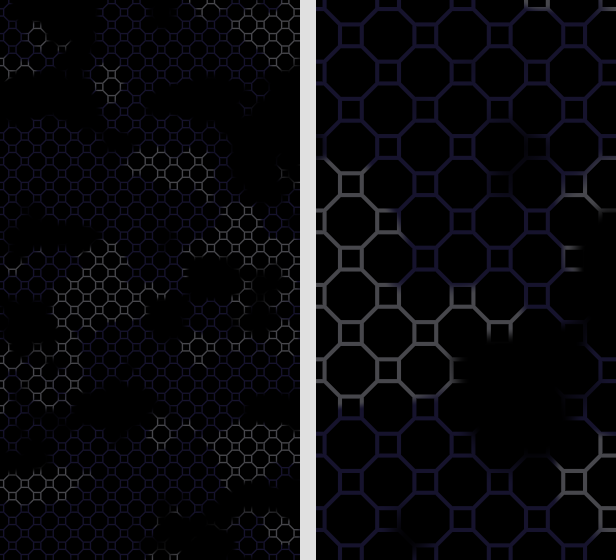
Left: the whole. Right: its middle third, enlarged.
This pattern is drawn by a Shadertoy shader. Its source:

```glsl
const float STEPS_DOWN = 45.15;      // square-to-octagon steps per canvas height
const float SQUARE_HALF = 0.2929;    // half side of a small square, in steps
const float LINE_HALF = 0.055;       // half line width, in steps
const float PATCH_SIZE = 3.6;        // extent of lit and dark patches, in steps
const float FINE_SIZE = 1.3;         // extent of the ragged patch detail
const float FINE_SHARE = 0.27;
const vec2 FADE_RANGE = vec2(0.34, 0.48);
const vec2 SILVER_RANGE = vec2(0.57, 0.66);
const vec3 BACKGROUND = vec3(0.0);
const vec3 INDIGO = vec3(0.085, 0.075, 0.175);
const vec3 SILVER = vec3(0.28, 0.28, 0.30);

float hash(vec2 p) {
    return fract(sin(dot(p, vec2(127.1, 311.7))) * 43758.5453);
}

float valueNoise(vec2 p) {
    vec2 cell = floor(p);
    vec2 f = fract(p);
    f = f * f * (3.0 - 2.0 * f);
    float low = mix(hash(cell), hash(cell + vec2(1.0, 0.0)), f.x);
    float high = mix(hash(cell + vec2(0.0, 1.0)), hash(cell + 1.0), f.x);
    return mix(low, high, f.y);
}

// Broad patches with ragged borders
float patchNoise(vec2 p, vec2 seed) {
    float broad = valueNoise(p / PATCH_SIZE + seed);
    float fine = valueNoise(p / FINE_SIZE + seed.yx);
    return mix(broad, fine, FINE_SHARE);
}

// Distance to the edges of a tiling of octagons and squares
float tilingDistance(vec2 p) {
    // Fold onto the nearest square of the diagonal lattice
    vec2 diagonal = 0.5 * vec2(p.x + p.y, p.x - p.y);
    diagonal -= floor(diagonal + 0.5);
    vec2 q = abs(vec2(diagonal.x + diagonal.y, diagonal.x - diagonal.y));

    float squareEdge = abs(max(q.x, q.y) - SQUARE_HALF);

    // Link from the square's corner to the next square
    float along = clamp(0.5 * (q.x + q.y), SQUARE_HALF, 0.5);
    float link = length(q - along);
    return min(squareEdge, link);
}

void mainImage(out vec4 fragColor, in vec2 fragCoord) {
    float pixel = STEPS_DOWN / iResolution.y;
    vec2 p = vec2(fragCoord.x, iResolution.y - fragCoord.y) * pixel;

    // Shift by one step so an octagon sits on the top left corner
    float edge = tilingDistance(p - vec2(1.0, 0.0));
    float line = clamp((LINE_HALF - edge) / pixel + 0.5, 0.0, 1.0);

    // Uneven light along the lines
    float visible = smoothstep(FADE_RANGE.x, FADE_RANGE.y, patchNoise(p, vec2(17.3, 5.8)));
    float silver = smoothstep(SILVER_RANGE.x, SILVER_RANGE.y, patchNoise(p, vec2(41.6, 73.2)));
    vec3 lineColor = mix(INDIGO, SILVER, silver) * visible;

    fragColor = vec4(mix(BACKGROUND, lineColor, line), 1.0);
}
```
